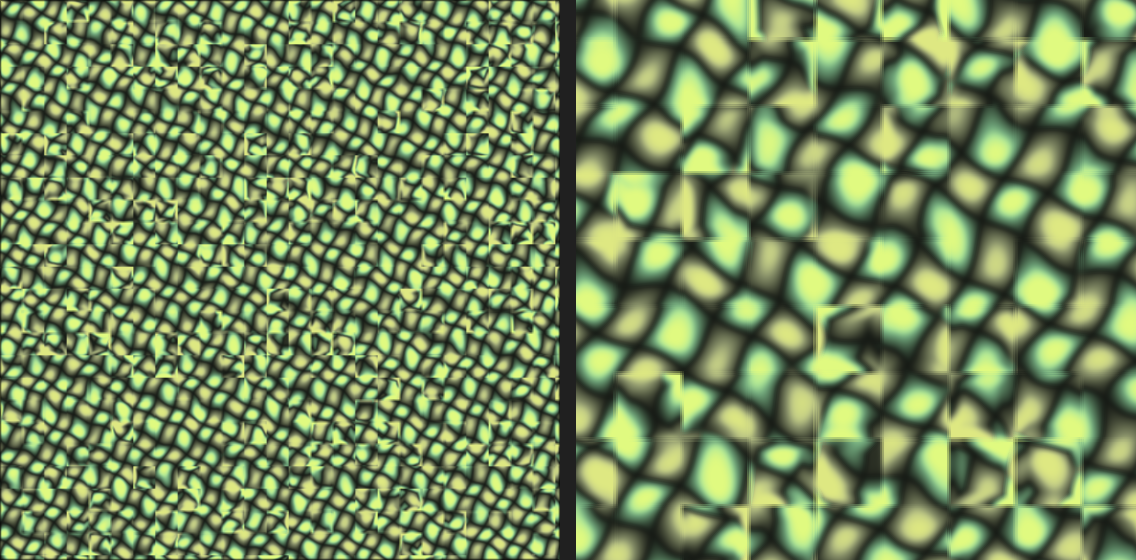
Left: the whole. Right: its middle third, enlarged.
Reproduce this pattern procedurally as a WebGL 1 fragment shader.

```glsl
precision highp float;
// Slanted woven lattice of glowing green and olive grains, broken by a glitchy tile grid.

uniform vec2 u_resolution;

#define CELL vec2(0.0295, 0.0322)   // mean grain size along the two lattice axes
#define AXIS vec2(0.888, -0.460)    // direction of the first lattice axis
#define TILE 0.03966                // side of a glitch tile
#define GLITCH 0.027                // largest shift at a tile border
#define UNEVEN 0.30                 // alternation of wide and narrow grains
#define SHEAR 0.26                  // opposite slant of wide and narrow grains
#define SOFTNESS 0.0013             // spacing of the smoothing samples
#define DARK vec3(0.085, 0.10, 0.08)
#define GREEN_RIM vec3(0.58, 0.87, 0.64)
#define GREEN_CORE vec3(0.88, 0.98, 0.50)
#define OLIVE_RIM vec3(0.69, 0.73, 0.53)
#define OLIVE_CORE vec3(0.87, 0.91, 0.51)

const float PI = 3.14159265;

vec3 hash3(vec2 p) {
  vec3 q = fract(p.xyx * vec3(0.1031, 0.1030, 0.0973));
  q += dot(q, q.yxz + 33.33);
  return fract((q.xxy + q.yzz) * q.zyx);
}

// Per tile: shift (xy) that grows toward the border, and a glow (z) along one side.
vec3 glitch(vec2 p) {
  vec2 t = vec2(p.x, 1.0 - p.y) / TILE;
  vec3 h = hash3(floor(t) + 7.0);
  vec2 q = fract(t) * 2.0 - 1.0;
  vec2 push = h.xy - 0.5;
  float border = smoothstep(0.5, 1.0, max(abs(q.x), abs(q.y)));
  float power = h.z * h.z;
  float side = smoothstep(0.1, 0.5, dot(q, push));
  return vec3(push * power * h.z * GLITCH * border, 1.1 * power * side * border);
}

// Signed grain height: zero on the dark lines, sign alternates like a checkerboard.
float lattice(vec2 p) {
  vec2 across = vec2(-AXIS.y, AXIS.x);
  vec2 a = PI * vec2(dot(p, AXIS), dot(p, across)) / CELL;
  // Slowly drifting phase decides which grains are wide.
  vec2 phase = a + 1.35 * vec2(sin(0.23 * a.y - 0.11 * a.x), sin(0.19 * a.x + 0.13 * a.y + 1.3));
  vec2 w = a + UNEVEN * cos(phase) - SHEAR * cos(phase.yx);
  w += 0.28 * sin(vec2(0.43 * a.y - 0.2 * a.x, 0.37 * a.x + 0.3 * a.y));
  float contrast = 1.0 + 0.12 * (sin(phase.x) - sin(phase.y));
  contrast += 0.12 * sin(0.17 * a.x + 0.29 * a.y) * sin(0.31 * a.x - 0.12 * a.y);
  return sin(w.x) * sin(w.y) * contrast;
}

vec3 grade(float v, vec3 rim, vec3 core) {
  vec3 c = mix(DARK, rim, min(v / 0.75, 1.0));
  return mix(c, core, smoothstep(0.5, 1.05, v));
}

vec3 grains(vec2 p) {
  vec3 g = glitch(p);
  float f = lattice(p + g.xy);
  float v = pow(abs(f), 0.83);
  return f > 0.0 ? grade(min(v * 1.07 + g.z, 1.05), GREEN_RIM, GREEN_CORE)
                 : grade(min(v * 0.93 + g.z, 1.05), OLIVE_RIM, OLIVE_CORE);
}

void main() {
  vec2 uv = gl_FragCoord.xy / u_resolution;

  // Average a small grid of samples for soft edges.
  vec3 color = vec3(0.0);
  for (int j = -1; j <= 1; j++) {
    for (int i = -1; i <= 1; i++) {
      color += grains(uv + vec2(float(i), float(j)) * SOFTNESS);
    }
  }
  color /= 9.0;

  // Thin dark rim around the canvas.
  vec2 inset = min(uv, 1.0 - uv);
  color *= mix(0.35, 1.0, smoothstep(0.0, 0.004, min(inset.x, inset.y)));

  gl_FragColor = vec4(color, 1.0);
}
```
